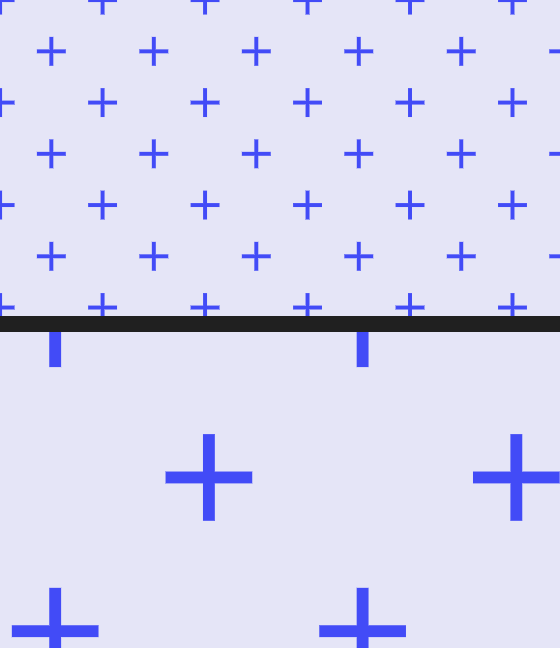
Top, the full canvas; bottom, a detail of the centre.
Give the GLSL for this pattern, as a WebGL 1 fragment shader.

```glsl
precision highp float;

uniform vec2 u_resolution;

float boxDistance(vec2 p, vec2 halfSize) {
  vec2 d = abs(p) - halfSize;
  return max(d.x, d.y);
}

float plusDistance(vec2 p) {
  vec2 arm = vec2(0.141, 0.0193);
  return min(boxDistance(p, arm), boxDistance(p, arm.yx));
}

void main() {
  // Cell units, measured from the top left corner
  float period = 0.3243;
  vec2 fromTop = vec2(gl_FragCoord.x, u_resolution.y - gl_FragCoord.y);
  vec2 cell = fromTop / (u_resolution.y * period) - 0.001;
  float pixel = 1.0 / (u_resolution.y * period);

  // Staggered rows: pluses on cell corners and cell centres
  float corners = plusDistance(fract(cell + 0.5) - 0.5);
  float centres = plusDistance(fract(cell) - 0.5);
  float ink = clamp(0.5 - min(corners, centres) / pixel, 0.0, 1.0);

  vec3 lavender = vec3(0.898, 0.898, 0.969);
  vec3 blue = vec3(0.26, 0.294, 0.969);
  gl_FragColor = vec4(mix(lavender, blue, ink), 1.0);
}
```
